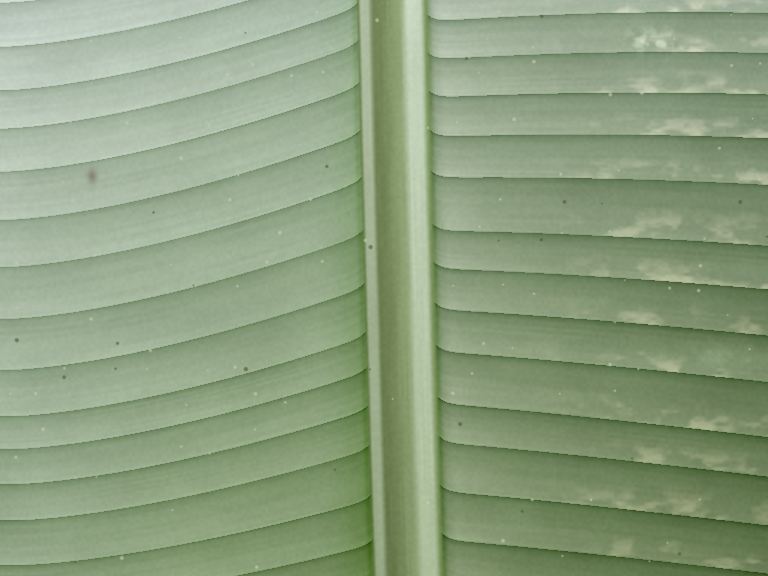
A Shadertoy shader for this texture:

```glsl
// Underside of a broad ribbed leaf: a pale grooved midrib divides two blades.
// Each blade is cut into lanes by curved side veins; every lane ramps from
// dark to pale, then fine fibres, dust and scattered flecks are laid on top.

const int VEINS = 16;
// Heights where side veins meet the midrib, measured down from the top.
const float LEFT_ROOTS[VEINS] = float[](-.13, -.058, .014, .078, .151, .234, .316, .408,
                                        .500, .585, .646, .712, .781, .868, .946, 1.024);
const float RIGHT_ROOTS[VEINS] = float[](-.10, -.03, .038, .104, .170, .238, .309, .401,
                                         .467, .538, .611, .701, .769, .854, .938, 1.02);

float hash(vec2 p) {
    vec3 q = fract(vec3(p.xyx) * .1031);
    q += dot(q, q.yzx + 33.33);
    return fract((q.x + q.y) * q.z);
}

float noise(vec2 p) {
    vec2 i = floor(p), f = fract(p);
    f = f * f * (3. - 2. * f);
    return mix(mix(hash(i), hash(i + vec2(1, 0)), f.x),
               mix(hash(i + vec2(0, 1)), hash(i + vec2(1, 1)), f.x), f.y);
}

float fbm(vec2 p) {
    return .55 * noise(p) + .3 * noise(p * 2.1 + 7.) + .15 * noise(p * 4.3 + 19.);
}

// Depth of a left vein at distance d from the midrib.
float leftVein(float root, float d) {
    float sag = .148 - .09 * (root - .25) * (root - .25);
    float t = clamp(d / .62, 0., 1.);
    return root + sag * (1. - pow(1. - t, 1.5)) - .008 * exp(-d / .012);
}

// Depth of a right vein: rising near the top, drooping further down.
float rightVein(float root, float d) {
    float t = d / .58;
    float droop = mix(-.016, .06, smoothstep(0., .75, root));
    float bow = .032 * t * (1. - t) * max(0., 1. - 1.5 * root);
    return root + droop * pow(max(t, 0.), 1.15) - bow - .012 * exp(-d / .012);
}

// Returns distance to the vein above, to the vein below, and the lane number.
vec3 findLane(bool isLeft, float d, float y) {
    float above = -.16, below = 1.12, lane = 0.;
    for (int i = 0; i < VEINS; i++) {
        float vein = isLeft ? leftVein(LEFT_ROOTS[i], d) : rightVein(RIGHT_ROOTS[i], d);
        if (vein <= y) { above = vein; lane = float(i) + 1.; }
        else below = min(below, vein);
    }
    return vec3(y - above, below - y, lane);
}

// Small round flecks, at most one in each cell.
float flecks(vec2 p, float cells, float density, float radius, float px) {
    vec2 q = p * cells, id = floor(q);
    vec2 centre = .2 + .6 * vec2(hash(id + 3.), hash(id + 17.));
    float size = radius * (.5 + hash(id + 41.));
    float dist = length(fract(q) - centre) / cells;
    return step(hash(id + 71.), density) * (1. - smoothstep(size - px, size + px, dist));
}

// Soft elliptical mark.
float smudge(vec2 p, vec2 centre, vec2 size) {
    return exp(-dot((p - centre) / size, (p - centre) / size));
}

vec3 bladeColour(bool isLeft, float d, vec2 p, float px) {
    float across = clamp(d / .6, 0., 1.);
    vec3 top = isLeft ? mix(vec3(.65, .72, .64), vec3(.76, .81, .77), across)
                      : mix(vec3(.65, .71, .63), vec3(.57, .64, .55), across);
    vec3 bottom = isLeft ? mix(vec3(.47, .56, .38), vec3(.55, .63, .50), across)
                         : mix(vec3(.46, .54, .38), vec3(.37, .45, .29), across);
    vec3 col = mix(top, bottom, pow(clamp(p.y, 0., 1.), isLeft ? .9 : .65));

    // Lane ramp and fibres running along the veins
    vec3 lane = findLane(isLeft, d, p.y);
    float t = lane.x / (lane.x + lane.y);
    float ramp = t * smoothstep(0., 2. * px, lane.y);
    col += (ramp - .48) * (isLeft ? vec3(.10, .09, .11) : vec3(.11, .095, .11));
    col += (noise(vec2(d * 5., t * 14. + lane.z * 23.)) - .5) * .028;
    col += (fbm(p * 9.) - .5) * .05;

    // Vein: thin pale lip above a dark crease
    float crease = exp(-lane.x / .0035) + .5 * exp(-lane.x / .012);
    col -= crease * vec3(.10, .085, .10) * (isLeft ? .8 : 1.);
    col += .05 * (1. - smoothstep(.001, .003 + px, lane.y));

    // Blade beside the midrib, and dust caught along right-hand veins
    if (isLeft) {
        col -= vec3(.09, .06, .12) * exp(-pow(d / .05, 2.)) * (.5 + .5 * p.y);
    } else {
        float haze = smoothstep(.006, .03, d) * exp(-d / .09);
        col += vec3(.10, .09, .11) * haze * (.35 + .65 * ramp);
        float dust = smoothstep(.45, .8, fbm(p * vec2(24., 42.))) * smoothstep(.3, .95, t);
        col += vec3(.17, .13, .13) * dust * smoothstep(.12, .4, d);
    }
    return col;
}

// Midrib profile: r runs from 0 at its left edge to 1 at its right edge.
vec3 ribColour(float r, vec2 p) {
    vec3 groove = mix(vec3(.42, .49, .31), vec3(.54, .62, .44), smoothstep(.25, .62, r));
    vec3 leftRidge = mix(vec3(.68, .74, .63), vec3(.58, .65, .51), p.y);
    vec3 rightRidge = mix(vec3(.78, .84, .75), vec3(.67, .74, .60), p.y);
    vec3 col = groove + .05 * (1. - p.y) - .02;
    col = mix(col, leftRidge, smoothstep(0., .06, r) * (1. - smoothstep(.14, .23, r)));
    col = mix(col, rightRidge, smoothstep(.58, .73, r) * (1. - smoothstep(.88, .97, r)));
    return col + (noise(vec2(r * 28., p.y * 9.)) - .5) * .03;
}

void mainImage(out vec4 fragColor, in vec2 fragCoord) {
    float px = 1. / iResolution.y;
    vec2 p = vec2(fragCoord.x, iResolution.y - fragCoord.y) * px;
    float ribLeft = .620 + .022 * p.y + .006 * p.y * p.y;
    float ribWidth = .122;
    float r = (p.x - ribLeft) / ribWidth;
    bool isLeft = r < .5;
    float d = max(0., isLeft ? -r : r - 1.) * ribWidth;

    float inRib = smoothstep(-.025, .025, r) * (1. - smoothstep(.97, 1.03, r));
    vec3 col = mix(bladeColour(isLeft, d, p, px), ribColour(r, p), inRib);
    col -= vec3(.13, .10, .16) * exp(-pow((r - 1.01) / .05, 2.));
    col -= vec3(.08, .06, .10) * exp(-pow((r + .03) / .05, 2.));

    // Flecks, worn patches and grain
    col = mix(col, vec3(.78, .79, .69), .65 * flecks(p, 21., .16, .0022, px));
    col = mix(col, vec3(.31, .32, .20), .6 * flecks(p + 5., 13., .1, .0025, px));
    col = mix(col, vec3(.47, .43, .39), .7 * smudge(p, vec2(.16, .306), vec2(.008, .012)));
    col += .13 * smudge(p, vec2(1.135, .07), vec2(.06, .022)) * smoothstep(.4, .7, fbm(p * 55.));
    col += .12 * smudge(p, vec2(1.25, .62), vec2(.09, .025)) * fbm(p * 60.);
    col += (noise(p * 190.) - .5) * .025;
    fragColor = vec4(clamp(col, 0., 1.), 1.);
}
```
